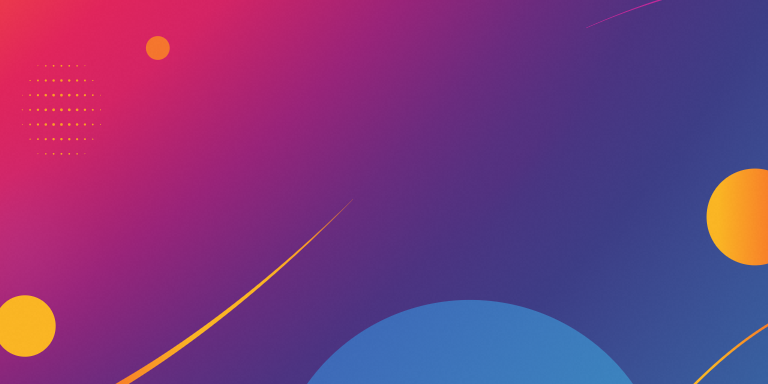
This background is drawn by a WebGL 1 fragment shader. Its source:

```glsl
precision highp float;

uniform vec2 u_resolution;

// Lengths are in canvas heights
const vec3 RED = vec3(0.92, 0.22, 0.30);
const vec3 CRIMSON = vec3(0.88, 0.145, 0.36);
const vec3 ROSE = vec3(0.83, 0.14, 0.395);
const vec3 MAGENTA = vec3(0.60, 0.14, 0.475);
const vec3 PURPLE = vec3(0.42, 0.17, 0.495);
const vec3 VIOLET = vec3(0.30, 0.20, 0.505);
const vec3 INDIGO = vec3(0.24, 0.24, 0.525);
const vec3 BLUE = vec3(0.22, 0.38, 0.63);
const vec3 HAZE = vec3(0.70, 0.27, 0.62);
const vec3 DOME_LEFT = vec3(0.245, 0.39, 0.715);
const vec3 DOME_RIGHT = vec3(0.235, 0.51, 0.745);
const vec3 YELLOW = vec3(0.98, 0.71, 0.14);
const vec3 ORANGE = vec3(0.97, 0.49, 0.16);
const vec3 PINK = vec3(0.76, 0.16, 0.60);

// Discs: centre and radius
const vec3 DOME = vec3(1.224, -0.302, 0.521);
const vec3 SMALL_DISC = vec3(0.411, 0.875, 0.031);
const vec3 LEFT_DISC = vec3(0.065, 0.151, 0.080);
const vec3 RIGHT_DISC = vec3(1.966, 0.435, 0.126);

// Dot field
const vec2 DOT_ORIGIN = vec2(0.160, 0.714);
const vec2 DOT_SPACING = vec2(0.0204, 0.0382);
const vec2 DOT_EXTENT = vec2(0.108, 0.147);
const float DOT_RADIUS = 0.0036;

const float GRAIN = 0.008;

float hash(vec2 p) {
  vec3 q = fract(p.xyx * 0.1031);
  q += dot(q, q.yzx + 33.33);
  return fract((q.x + q.y) * q.z);
}

// Antialiased coverage of a signed distance
float cover(float d) {
  float px = 1.0 / u_resolution.y;
  return clamp(0.5 - d / px, 0.0, 1.0);
}

float disc(vec2 p, vec3 shape) {
  return cover(length(p - shape.xy) - shape.z);
}

float along(float a, float b, float x) {
  return clamp((x - a) / (b - a), 0.0, 1.0);
}

// Parabolic stroke whose half width runs from widths.x to widths.y
float stroke(vec2 p, vec2 start, float span, float slope, float bend, vec2 widths) {
  vec2 q = p - start;
  float tilt = slope + 2.0 * bend * q.x;
  float d = abs(q.y - q.x * (slope + bend * q.x)) / sqrt(1.0 + tilt * tilt);
  float halfWidth = mix(widths.x, widths.y, along(0.0, span, q.x));
  float ends = step(-0.03, q.x) * step(q.x, span);
  return cover(d - halfWidth) * ends;
}

// Diagonal sweep from red to blue
vec3 backdrop(vec2 p) {
  float drop = 1.0 - p.y;
  float t = p.x + 1.2 * drop - 0.3 * p.x * drop;
  vec3 c = mix(RED, CRIMSON, along(0.0, 0.28, t));
  c = mix(c, ROSE, along(0.28, 0.58, t));
  c = mix(c, MAGENTA, along(0.58, 1.05, t));
  c = mix(c, PURPLE, along(1.05, 1.4, t));
  c = mix(c, VIOLET, along(1.4, 1.7, t));
  c = mix(c, INDIGO, along(1.7, 2.02, t));
  return mix(c, BLUE, along(2.02, 2.6, t));
}

// Dots shrink towards the rim of an oval
float dotField(vec2 p) {
  vec2 q = (p - DOT_ORIGIN) / DOT_SPACING;
  vec2 cell = floor(q + 0.5);
  float rim = length(cell * DOT_SPACING / DOT_EXTENT);
  float radius = DOT_RADIUS * sqrt(max(1.0 - rim * rim, 0.0));
  return cover(length((q - cell) * DOT_SPACING) - radius) * step(rim, 1.0);
}

void main() {
  vec2 p = gl_FragCoord.xy / u_resolution.y;
  vec3 color = backdrop(p);

  // Soft haze at the left and a faint diagonal ribbon
  vec2 h = (p - vec2(0.03, 0.36)) / vec2(0.17, 0.20);
  color = mix(color, HAZE, 0.22 * exp(-dot(h, h)));
  vec2 r = p - vec2(1.35, 0.58);
  vec2 ribbon = vec2(0.67 * r.x + 0.74 * r.y, 0.74 * r.x - 0.67 * r.y) / vec2(0.22, 0.045);
  color = mix(color, PURPLE, 0.15 * exp(-dot(ribbon, ribbon)));

  // Dome
  vec3 domeColor = mix(DOME_LEFT, DOME_RIGHT, along(0.75, 1.75, p.x + 0.8 * (0.2 - p.y)));
  color = mix(color, domeColor, disc(p, DOME));

  // Curved strokes
  float swoosh = stroke(p, vec2(0.318, 0.0), 0.6, 0.6, 0.333, vec2(0.009, 0.0005));
  vec3 swooshColor = mix(ORANGE, YELLOW, along(0.3, 0.5, p.x));
  swooshColor = mix(swooshColor, ORANGE, along(0.7, 0.92, p.x));
  color = mix(color, swooshColor, swoosh * (1.0 - 0.6 * along(0.8, 0.92, p.x)));
  float arc = stroke(p, vec2(1.81, 0.0), 0.3, 1.0, -1.0, vec2(0.0032));
  color = mix(color, mix(YELLOW, ORANGE, along(1.85, 2.0, p.x)), arc);
  float wisp = stroke(p, vec2(1.526, 0.927), 0.25, 0.44, -0.32, vec2(0.0004, 0.0022));
  color = mix(color, PINK, wisp * step(1.526, p.x));

  // Dots and discs
  color = mix(color, mix(ORANGE, YELLOW, 0.6), dotField(p));
  color = mix(color, ORANGE, 0.92 * disc(p, SMALL_DISC));
  color = mix(color, YELLOW, disc(p, LEFT_DISC));
  color = mix(color, mix(YELLOW, ORANGE, along(1.87, 2.01, p.x)), disc(p, RIGHT_DISC));

  color += GRAIN * (hash(floor(p * 256.0)) - 0.5);
  gl_FragColor = vec4(color, 1.0);
}
```
